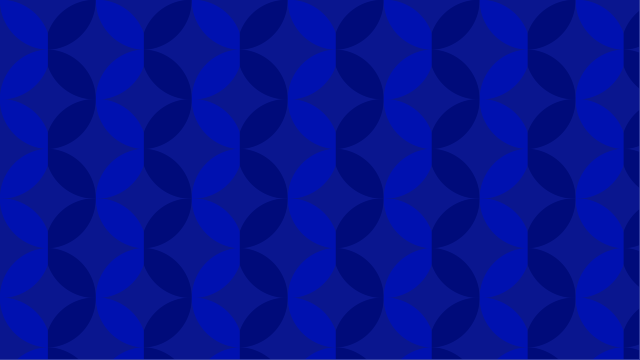
Give the GLSL for this pattern, as a Shadertoy shader.

```glsl
// Interlocking petals in blue: each petal is the overlap of two discs,
// folded about vertical seams so bright and dark columns mirror each other.
// Columns are cut straight where neighbouring petals meet.

const vec2  PERIOD      = vec2(0.26655, 0.27570); // repeat size, in canvas heights
const float SEAM_SHIFT  = -0.0004;                // horizontal offset of the first seam
const float RADIUS      = 0.13866;                // disc radius
const float SEAM_INSET  = 0.0026;                 // gap from seam to the seam disc centre
const float RIM_WIDTH   = 0.0023;                 // pale rim at right and bottom

const vec3 GROUND = vec3(0.038, 0.088, 0.560);
const vec3 BRIGHT = vec3(0.000, 0.066, 0.690);
const vec3 DARK   = vec3(0.000, 0.045, 0.480);
const vec3 RIM    = vec3(0.230, 0.270, 0.650);

// Coverage of the inside of a signed distance (negative inside)
float coverage(float dist, float pixel) {
    return 1.0 - smoothstep(-0.6 * pixel, 0.6 * pixel, dist);
}

// Distance to the nearest multiple of a period
float fold(float value, float period) {
    return abs(mod(value + 0.5 * period, period) - 0.5 * period);
}

// Signed distance to the petal, in coordinates folded about seam and row
float petal(vec2 q) {
    float rowDisc  = length(q - vec2(RADIUS, 0.0)) - RADIUS;
    float seamDisc = length(q - vec2(SEAM_INSET, 0.5 * PERIOD.y)) - RADIUS;
    return max(rowDisc, seamDisc);
}

void mainImage(out vec4 fragColor, in vec2 fragCoord) {
    float pixel = 1.0 / iResolution.y;
    vec2 p = fragCoord * pixel;
    float fromRight = iResolution.x * pixel - p.x;

    // Rows count down from the top edge
    vec2 pos = vec2(p.x - SEAM_SHIFT, 1.0 - p.y);
    vec2 folded = vec2(fold(pos.x, PERIOD.x), fold(pos.y, PERIOD.y));

    // Bright columns lie right of each seam, dark ones left of it
    float column = fold(pos.x - 0.25 * PERIOD.x, PERIOD.x) - 0.25 * PERIOD.x;
    vec3 petalColor = mix(DARK, BRIGHT, coverage(column, pixel));

    vec3 color = mix(GROUND, petalColor, coverage(petal(folded), pixel));

    // Pale rim
    float rim = coverage(min(p.y, fromRight) - RIM_WIDTH, pixel);
    color = mix(color, RIM, rim);

    fragColor = vec4(color, 1.0);
}
```
